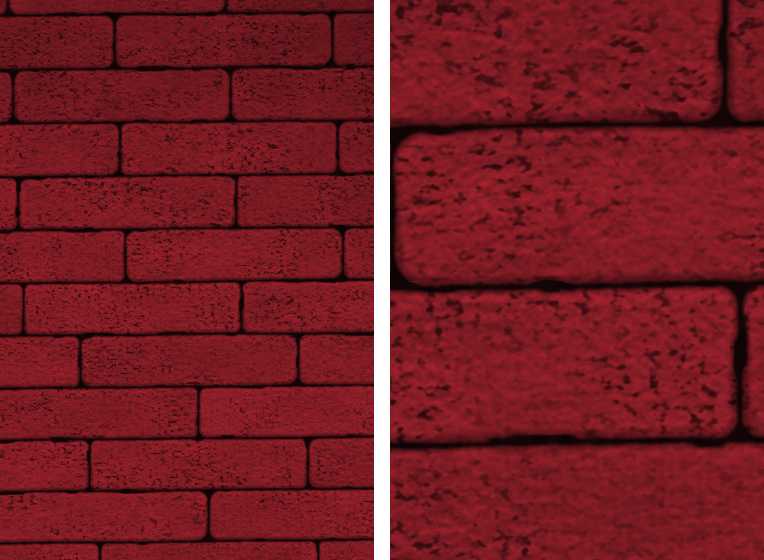
Left, the full canvas; right, a detail of the centre.
A Shadertoy shader for this texture:

```glsl
const vec3 BRICK_RED = vec3(0.48, 0.102, 0.135);
const vec3 JOINT_DARK = vec3(0.06, 0.016, 0.018);
const vec3 DUST = vec3(0.62, 0.30, 0.32);
const float BRICK_LENGTH = 0.583;
const float HALF_JOINT = 0.0023;

float hash(vec2 p) {
    return fract(sin(dot(p, vec2(127.1, 311.7))) * 43758.5);
}

float noise(vec2 p) {
    vec2 i = floor(p), f = fract(p);
    f = f * f * (3.0 - 2.0 * f);
    return mix(mix(hash(i), hash(i + vec2(1, 0)), f.x),
               mix(hash(i + vec2(0, 1)), hash(i + vec2(1, 1)), f.x), f.y);
}

float fbm(vec2 p, int octaves) {
    float sum = 0.0, weight = 0.5, total = 0.0;
    for (int i = 0; i < octaves; i++) {
        sum += weight * noise(p);
        total += weight;
        weight *= 0.6;
        p = mat2(1.6, 1.2, -1.2, 1.6) * p + 7.3;
    }
    return sum / total;
}

float roundedBox(vec2 p, vec2 halfSize, float radius) {
    vec2 q = abs(p) - halfSize + radius;
    return length(max(q, 0.0)) + min(max(q.x, q.y), 0.0) - radius;
}

// Courses get slightly thinner downward and lean a little
float courseCoord(vec2 p) {
    float t = p.y - 0.037 + 0.010 * (p.x - 0.5);
    return t * (6.873 + 0.152 * t);
}

// Running bond that drifts, with a jump in the lower courses
float courseOffset(float row) {
    float halfBond = 0.279 * (1.0 - mod(row, 2.0));
    float jump = step(5.5, row) * (0.135 - 0.006 * (row - 6.0));
    return 0.027 + 0.0072 * row + halfBond - jump;
}

float relief(vec2 p) {
    return fbm(p * vec2(85.0, 115.0), 3);
}

// Brightness of the rough brick face, lit from above
float faceTone(vec2 p, vec2 id) {
    vec2 s = p + 3.7 * hash(id);
    float slope = relief(s + vec2(0.0, 0.002)) - relief(s - vec2(0.0, 0.002));
    float wear = smoothstep(0.35, 0.72, fbm(s * vec2(8.0, 13.0), 3));
    float pits = smoothstep(0.52, 0.84, fbm(s * vec2(115.0, 160.0), 2));
    float grain = noise(s * 240.0) - 0.5;
    float mottle = fbm(s * vec2(10.0, 16.0), 3) - 0.5;
    float tone = 1.05 + mix(0.34, 0.52, wear) * slope + 0.15 * grain + 0.20 * mottle;
    tone += 0.08 * (hash(id + 4.1) - 0.5);
    return tone * (1.0 - pits * mix(0.18, 0.60, wear));
}

void mainImage(out vec4 fragColor, in vec2 fragCoord) {
    vec2 p = vec2(fragCoord.x, iResolution.y - fragCoord.y) / iResolution.x;
    float pixel = 1.0 / iResolution.x;

    // Slightly uneven courses
    vec2 wall = p + 0.003 * (vec2(noise(p * 9.0), noise(p * 8.0 + 31.0)) - 0.5);
    float course = courseCoord(wall);
    float row = floor(course);
    float rowHeight = 1.0 / (6.873 + 0.304 * wall.y);
    float along = (wall.x - courseOffset(row)) / BRICK_LENGTH;
    vec2 id = vec2(floor(along), row);
    vec2 size = vec2(BRICK_LENGTH, rowHeight);
    vec2 local = (fract(vec2(along, course)) - 0.5) * size;

    // Rounded brick with ragged, chipped edges
    float radius = mix(0.014, 0.030, hash(id + 9.2));
    float d = roundedBox(local, 0.5 * size - HALF_JOINT, radius);
    d += 0.0035 * (fbm(p * 60.0, 3) - 0.5);
    float chip = smoothstep(0.70, 0.88, noise(p * vec2(21.0, 30.0) + id * 5.3));
    d += 0.005 * chip * smoothstep(-0.014, 0.0, d);

    // Face shading: crisp lit upper edge, softer dark lower edge
    float tone = faceTone(p, id);
    float lower = smoothstep(-0.40, 0.45, local.y / rowHeight);
    tone *= mix(0.62, 1.0, smoothstep(0.0, mix(0.006, 0.011, lower), -d));
    tone += 0.06 * (1.0 - lower) * smoothstep(0.022, 0.007, -d);
    tone *= mix(0.86, 1.03, smoothstep(0.0, 0.75, p.y));
    tone *= 1.0 - 0.07 * smoothstep(0.55, 1.0, p.x) * smoothstep(0.9, 0.2, p.y);
    vec3 color = BRICK_RED * clamp(tone, 0.2, 1.32);

    // Sparse pale specks
    float speck = smoothstep(0.95, 1.0, noise(p * 120.0 + 17.0));
    color = mix(color, DUST, 0.35 * speck * smoothstep(0.55, 0.7, noise(p * 14.0)));

    float soft = 0.0018 + 0.5 * pixel;
    float cover = smoothstep(soft, -soft, d);
    vec3 joint = JOINT_DARK * (0.7 + 0.7 * noise(p * 90.0));
    fragColor = vec4(mix(joint, color, cover), 1.0);
}
```
